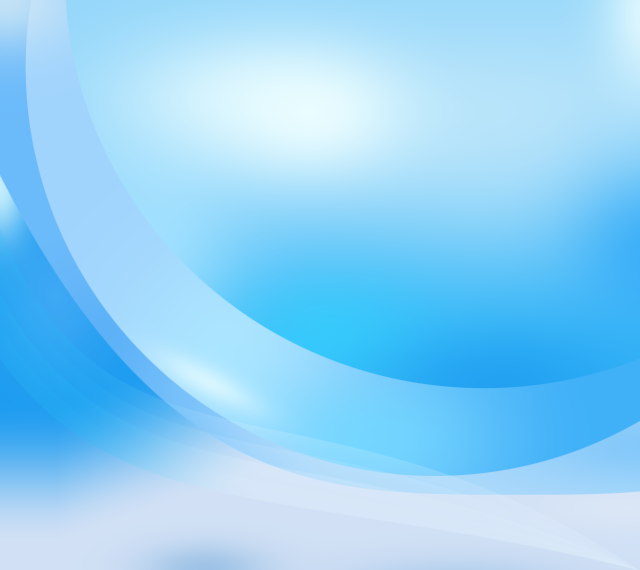
This background is drawn by a WebGL 2 fragment shader. Its source:

```glsl
#version 300 es
precision highp float;
// Soft blue sky glows behind nested curved sheets, with translucent ribbons sweeping below.
uniform vec2 u_resolution;
out vec4 fragColor;

const vec3 WHITE = vec3(0.94, 1.0, 1.0);
const vec3 PALE = vec3(0.74, 0.90, 0.98);
const vec3 SKY = vec3(0.58, 0.84, 0.98);
const vec3 CYAN = vec3(0.22, 0.81, 0.99);
const vec3 AZURE = vec3(0.20, 0.67, 0.97);
const vec3 DEEP = vec3(0.11, 0.61, 0.94);
const vec3 MIST = vec3(0.82, 0.88, 0.96);
const vec3 SHADE = vec3(0.58, 0.74, 0.89);

// Coverage of the region where d is positive, one pixel soft.
float cover(float d) {
  return clamp(0.5 + d / max(fwidth(d), 1e-6), 0.0, 1.0);
}

// Elliptic Gaussian falloff.
float glow(vec2 p, vec2 center, vec2 radius) {
  vec2 d = (p - center) / radius;
  return exp(-dot(d, d));
}

vec2 rotate(vec2 v, float a) {
  float c = cos(a), s = sin(a);
  return vec2(c * v.x + s * v.y, c * v.y - s * v.x);
}

// Positive inside the ellipse.
float ellipse(vec2 p, vec2 center, vec2 radius) {
  return 1.0 - length((p - center) / radius);
}

// Height of the flat-bottomed bowl that bounds the outer sheet.
float bowl(float x) {
  return 0.868 - 0.561 * pow(max(abs(x - 0.906), 1e-4) / 0.906, 3.2);
}

// Height of a ribbon edge; f runs from the top edge to the bottom edge.
float strand(float x, float f) {
  float fall = mix(0.345, 0.234, f) * exp(-x / mix(0.146, 0.175, f));
  return mix(0.747, 0.863, f) - fall + 0.06 * f * x + mix(0.18, 0.05, f) * x * x * x;
}

vec3 innerSky(vec2 p) {
  vec3 c = mix(SKY, AZURE + vec3(0.02, 0.05, 0.0), smoothstep(0.26, 0.64, p.y));
  c = mix(c, PALE, 0.85 * glow(p, vec2(0.92, 0.20), vec2(0.30, 0.17)));
  c = mix(c, vec3(0.66, 0.89, 1.0), 0.85 * glow(p, vec2(0.27, 0.44), vec2(0.15, 0.20)));
  c = mix(c, CYAN, 0.9 * glow(p, vec2(0.59, 0.60), vec2(0.17, 0.11)));
  c = mix(c, DEEP, 0.8 * glow(p, vec2(0.88, 0.68), vec2(0.24, 0.10)));
  c = mix(c, AZURE, 0.85 * glow(p, vec2(1.15, 0.44), vec2(0.15, 0.15)));
  c = mix(c, WHITE, 0.65 * glow(p, vec2(0.42, 0.17), vec2(0.24, 0.12)));
  c = mix(c, WHITE, 0.85 * glow(p, vec2(0.55, 0.20), vec2(0.17, 0.11)));
  return mix(c, WHITE, 0.8 * glow(p, vec2(1.14, 0.02), vec2(0.08, 0.14)));
}

vec3 middleSheet(vec2 p) {
  vec3 c = mix(vec3(0.63, 0.83, 0.99), vec3(0.25, 0.69, 0.97), smoothstep(0.35, 1.05, p.x));
  c = mix(c, vec3(0.68, 0.91, 1.0), 0.85 * glow(p, vec2(0.40, 0.62), vec2(0.20)));
  c = mix(c, vec3(0.44, 0.85, 1.0), 0.8 * glow(p, vec2(0.65, 0.77), vec2(0.20, 0.11)));
  vec2 q = rotate(p - vec2(0.365, 0.67), 0.48);
  return mix(c, WHITE, 0.65 * glow(q, vec2(0.0), vec2(0.10, 0.026)));
}

vec3 outerSheet(vec2 p) {
  vec3 c = mix(vec3(0.42, 0.73, 0.98), vec3(0.67, 0.85, 0.98), smoothstep(0.2, 0.6, p.x));
  c = mix(c, vec3(0.34, 0.68, 0.96), 0.7 * glow(p, vec2(0.18, 0.58), vec2(0.10, 0.10)));
  return mix(c, vec3(0.48, 0.77, 0.98), 0.8 * glow(p, vec2(1.13, 0.78), vec2(0.22, 0.07)));
}

vec3 ground(vec2 p) {
  float fade = smoothstep(0.70, 0.96, p.y + 0.35 * max(p.x - 0.1, 0.0));
  vec3 c = mix(DEEP, MIST, fade);
  c = mix(c, vec3(0.27, 0.67, 0.96), 0.8 * glow(p, vec2(0.10, 0.52), vec2(0.10, 0.13)));
  c = mix(c, vec3(0.83, 0.96, 0.99), 0.9 * glow(p, vec2(0.0, 0.33), vec2(0.05, 0.09)));
  c = mix(c, SHADE, 0.85 * glow(p, vec2(0.36, 1.0), vec2(0.11, 0.045)));
  c = mix(c, SHADE, 0.6 * glow(p, vec2(0.80, 1.03), vec2(0.20, 0.05)));
  return mix(c, vec3(0.88, 0.92, 0.97), 0.6 * glow(p, vec2(1.1, 0.89), vec2(0.15, 0.04)));
}

// Overlapping translucent bands, cyan at the left and white at the right.
vec3 addRibbons(vec3 c, vec2 p) {
  vec3 tint = mix(vec3(0.16, 0.74, 0.96), vec3(0.90, 0.96, 1.0), smoothstep(0.12, 0.46, p.x));
  float bottom = cover(strand(p.x, 1.0) - p.y);
  for (int i = 0; i < 4; i++) {
    float depth = p.y - strand(p.x, float(i) * 0.25);
    float alpha = (0.06 + 0.14 * exp(-max(depth, 0.0) / 0.045)) * (i % 2 == 0 ? 1.0 : 0.6);
    c = mix(c, tint, alpha * cover(depth) * bottom);
  }
  return c;
}

void main() {
  // Height is one unit, measured downward from the top.
  vec2 p = gl_FragCoord.xy / u_resolution.y;
  p.y = 1.0 - p.y;

  // Stack the sheets from the outside inward.
  vec3 c = mix(ground(p), outerSheet(p), cover(bowl(p.x) - p.y));
  c = mix(c, middleSheet(p), cover(ellipse(p, vec2(0.763, 0.117), vec2(0.718))));
  c = mix(c, vec3(0.82, 0.91, 0.96), 0.85 * glow(p, vec2(0.01, 0.0), vec2(0.12, 0.09)));
  c = mix(c, innerSky(p), cover(ellipse(p, vec2(0.849, -0.044), vec2(0.735, 0.725))));
  fragColor = vec4(addRibbons(c, p), 1.0);
}
```
